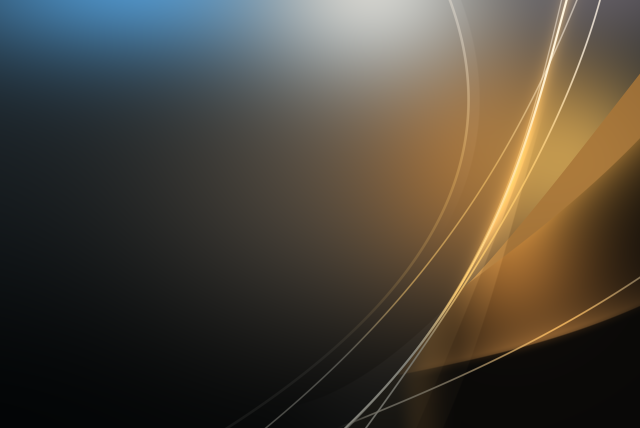
Give the GLSL for this background, as a Shadertoy shader.

```glsl
// Cubic through four values placed at t = 0, 1/3, 2/3 and 1
float cubic(vec4 v, float t) {
    float a = 3.0 * t, b = a - 1.0, c = a - 2.0, d = a - 3.0;
    return dot(v, vec4(-b * c * d / 6.0, a * c * d / 2.0, -a * b * d / 2.0, a * b * c / 6.0));
}

// Elliptical soft spot
float glow(vec2 p, vec2 centre, vec2 radius) {
    vec2 q = (p - centre) / radius;
    return exp(-dot(q, q));
}

// Antialiased half plane, 1 where d is positive
float side(float d) {
    float px = 1.0 / iResolution.y;
    return smoothstep(-px, px, d);
}

// Distance to the graph of a cubic whose parameter covers the given span
float strand(vec4 v, float t, float height, float span) {
    float slope = (cubic(v, t + 0.01) - cubic(v, t - 0.01)) / (0.02 * span);
    return abs(height - cubic(v, t)) / sqrt(1.0 + slope * slope);
}

float stroke(float d, float width) {
    float px = 0.7 / iResolution.y;
    return 1.0 - smoothstep(max(width - px, 0.0), width + px, d);
}

// Blurred sky colours over a dark base
vec3 backdrop(vec2 p) {
    vec3 col = mix(vec3(0.01, 0.018, 0.022), vec3(0.10, 0.13, 0.15), smoothstep(0.0, 0.85, p.y));
    col = mix(col, vec3(0.36, 0.32, 0.27), 0.85 * glow(p, vec2(0.85, 0.62), vec2(0.5, 0.4)));
    col = mix(col, vec3(0.68, 0.44, 0.20), 0.8 * glow(p, vec2(1.12, 0.65), vec2(0.27, 0.32)));
    col = mix(col, vec3(0.36, 0.34, 0.37), glow(p, vec2(1.42, 1.05), vec2(0.3, 0.17)));
    col = mix(col, vec3(0.30, 0.57, 0.78), glow(p, vec2(0.33, 1.05), vec2(0.5, 0.2)));
    return mix(col, vec3(0.82, 0.82, 0.80), glow(p, vec2(0.87, 1.03), vec2(0.3, 0.24)));
}

void mainImage(out vec4 fragColor, in vec2 fragCoord) {
    vec2 p = fragCoord / iResolution.y;
    float s = (p.x - 0.81) / 0.69;
    vec3 col = backdrop(p);

    // Curves that bound the sheets and carry the lines
    vec4 arc = vec4(0.531, 0.924, 1.086, 1.051);
    vec4 spine = vec4(0.807, 1.076, 1.227, 1.324);
    float upper = cubic(vec4(0.10, 0.281, 0.541, 0.834), s);
    float middle = cubic(vec4(0.111, 0.297, 0.473, 0.682), s);
    float lower = cubic(vec4(0.10, 0.146, 0.203, 0.287), s);
    float rightOfSpine = side(p.x - cubic(spine, p.y));
    float fadeIn = smoothstep(0.92, 1.08, p.x);

    // Gold sheet and the orange band beneath it
    float gold = glow(p, vec2(1.32, 0.62), vec2(0.25, 0.2));
    col = mix(col, vec3(0.80, 0.63, 0.32), gold * mix(0.45, 0.9, rightOfSpine));
    float band = side(upper - p.y) * rightOfSpine * fadeIn;
    col = mix(col, vec3(0.66, 0.46, 0.22), 0.85 * band);

    // Brown hollow under the band
    float depth = max(middle - p.y, 0.0);
    vec3 brown = vec3(0.05, 0.04, 0.03)
        + vec3(0.46, 0.33, 0.14) * exp(-depth / 0.1) * smoothstep(1.0, 1.3, p.x)
        + vec3(0.36, 0.22, 0.09) * glow(p, vec2(1.2, 0.36), vec2(0.2, 0.17));
    col = mix(col, brown, side(middle - p.y) * rightOfSpine * fadeIn);

    // Lower sheet: lit rim above, shadow below
    float rise = p.y - lower;
    float rim = exp(-max(rise, 0.0) / 0.05) * glow(p, vec2(1.27, p.y), vec2(0.25, 1.0));
    col += vec3(0.38, 0.26, 0.13) * rim * side(rise) * rightOfSpine;
    float shadow = smoothstep(-0.012, 0.022, -rise) * fadeIn;
    col = mix(col, vec3(0.035, 0.032, 0.028), 0.9 * shadow);

    // Translucent streaks beside the spine
    float veil = mix(0.03, 0.13, smoothstep(0.1, 0.5, p.y)) * (1.0 - smoothstep(0.5, 0.8, p.y));
    float streaks = side(cubic(vec4(0.973, 1.113, 1.24, 1.35), p.y) - p.x)
        + side(cubic(vec4(1.035, 1.156, 1.25, 1.36), p.y) - p.x);
    col += vec3(1.0, 0.85, 0.55) * veil * 0.7 * streaks * rightOfSpine;
    col += 0.025 * side(upper - p.y) * (1.0 - rightOfSpine) * smoothstep(0.6, 0.9, p.x);
    float arcOffset = p.x - cubic(arc, p.y);
    col += 0.025 * side(arcOffset) * side(0.026 - arcOffset) * smoothstep(0.4, 0.7, p.y);

    // Line light: grey below, gold in the middle, white on top
    vec3 light = mix(vec3(0.50, 0.50, 0.47), vec3(1.0, 0.80, 0.43), smoothstep(0.15, 0.36, p.y));
    light = mix(light, vec3(1.0, 0.96, 0.90), smoothstep(0.55, 0.95, p.y));
    float core = strand(spine, p.y, p.x, 1.0);
    col += vec3(0.30, 0.22, 0.10) * exp(-core / 0.014) * smoothstep(0.25, 0.5, p.y);

    // Fine lines
    float faint = stroke(strand(arc, p.y, p.x, 1.0), 0.003);
    col = mix(col, light, faint * mix(0.12, 0.35, smoothstep(0.2, 0.8, p.y)));
    float outer = stroke(strand(vec4(0.621, 0.959, 1.189, 1.348), p.y, p.x, 1.0), 0.0018);
    col = mix(col, light, 0.55 * outer);
    float inner = stroke(strand(vec4(0.855, 1.084, 1.273, 1.402), p.y, p.x, 1.0), 0.002);
    col = mix(col, light, 0.8 * inner);
    float twin = stroke(strand(vec4(0.812, 1.073, 1.222, 1.312), p.y, p.x, 1.0), 0.0015);
    col = mix(col, light, 0.5 * twin);
    col = mix(col, mix(light, vec3(1.0, 0.97, 0.85), 0.5 * smoothstep(0.3, 0.6, p.y)), stroke(core, 0.0025));
    float sweep = stroke(strand(vec4(0.008, 0.105, 0.217, 0.355), s, p.y, 0.69), 0.002);
    vec3 sweepLight = mix(vec3(0.45, 0.44, 0.40), vec3(1.0, 0.76, 0.40), glow(p, vec2(1.3, 0.24), vec2(0.2)));
    col = mix(col, sweepLight, 0.8 * sweep * smoothstep(0.78, 0.88, p.x));

    fragColor = vec4(clamp(col, 0.0, 1.0), 1.0);
}
```
